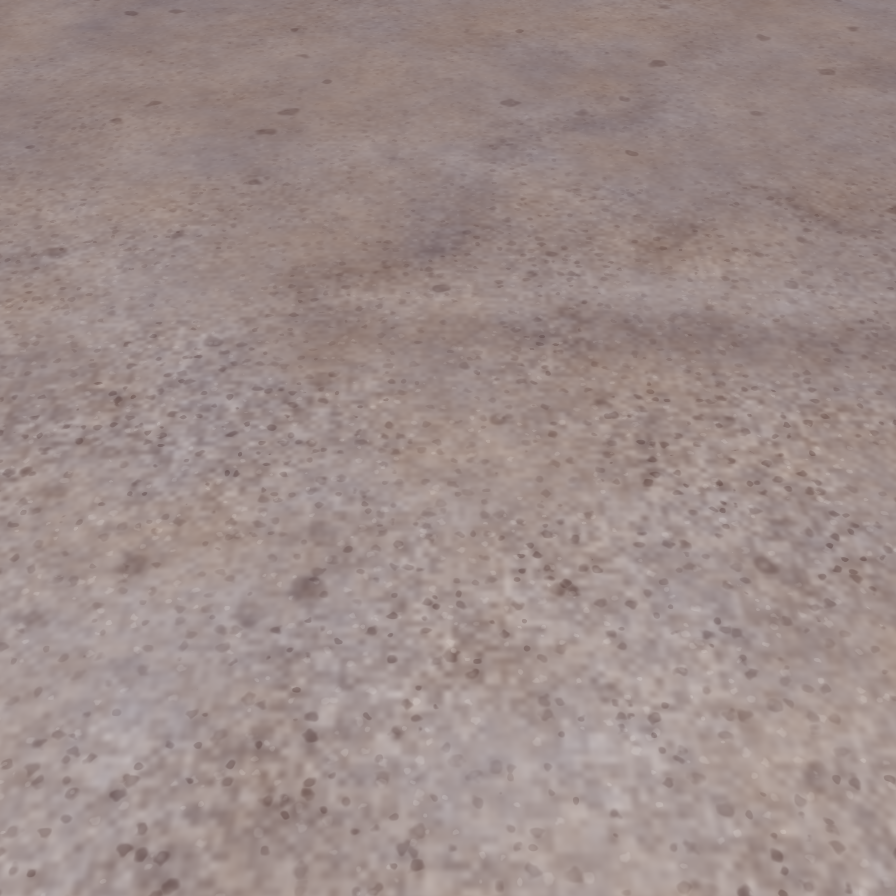
Write a Shadertoy shader that draws this texture.

```glsl
// Worn concrete floor seen at a slant: grain and pits are laid on a ground
// plane in perspective, then tinted by broad blotches, soft smears and a crack.
// Grain grows coarser and clearer toward the lower edge.
#define SHADOW_TONE vec3(0.545, 0.475, 0.465)
#define LIGHT_TONE vec3(0.700, 0.648, 0.636)
#define WARM_TINT vec3(0.016, 0.002, -0.018)
#define HORIZON 1.6
#define GROUND_STRETCH 1.65
#define GRAIN_SCALE 150.0
#define GRAIN_CONTRAST 0.62
#define PIT_DEPTH 0.55
#define BLOTCH_CONTRAST 0.50
#define STAIN_STRENGTH 0.42

float hash(vec2 p) {
    vec3 q = fract(vec3(p.xyx) * 0.1031);
    q += dot(q, q.yzx + 33.33);
    return fract((q.x + q.y) * q.z);
}

float noise(vec2 p) {
    vec2 cell = floor(p), f = fract(p);
    f = f * f * (3.0 - 2.0 * f);
    float low = mix(hash(cell), hash(cell + vec2(1, 0)), f.x);
    float high = mix(hash(cell + vec2(0, 1)), hash(cell + vec2(1, 1)), f.x);
    return mix(low, high, f.y);
}

float fbm(vec2 p) {
    float sum = 0.0, weight = 0.5;
    for (int i = 0; i < 4; i++) {
        sum += weight * noise(p);
        p = mat2(0.8, 0.6, -0.6, 0.8) * p * 2.03 + 17.3;
        weight *= 0.5;
    }
    return sum / 0.9375;
}

// Soft-edged irregular dots; density is the share of cells that hold one.
float scatter(vec2 p, float density, float seed) {
    vec2 cell = floor(p);
    float cover = 0.0;
    for (int j = -1; j <= 1; j++)
    for (int i = -1; i <= 1; i++) {
        vec2 id = cell + vec2(i, j);
        vec2 center = id + 0.2 + 0.6 * vec2(hash(id + seed), hash(id + seed + 41.7));
        float radius = mix(0.2, 0.55, hash(id + seed + 83.1));
        float d = length(p - center) + 0.35 * (noise(p * 3.0 + seed) - 0.5);
        float present = step(hash(id + seed + 127.9), density);
        cover = max(cover, present * (1.0 - smoothstep(radius * 0.35, radius, d)));
    }
    return cover;
}

// Gaussian smear along the segment from a to b.
float smear(vec2 p, vec2 a, vec2 b, float width) {
    vec2 ab = b - a;
    float along = clamp(dot(p - a, ab) / dot(ab, ab), 0.0, 1.0);
    float d = length(p - a - ab * along) / width;
    return exp(-d * d);
}

float stains(vec2 uv) {
    vec2 p = uv + 0.035 * (vec2(fbm(uv * 9.0), fbm(uv * 9.0 + 31.0)) - 0.5);
    float patchy = smoothstep(0.25, 0.7, fbm(uv * vec2(22.0, 30.0)));
    // Cross band and the smears above it
    float dark = 0.75 * smear(p, vec2(0.37, 0.635), vec2(1.02, 0.615), 0.028);
    dark += 0.65 * smear(p, vec2(0.34, 0.69), vec2(0.54, 0.74), 0.022);
    dark += 0.60 * smear(p, vec2(0.54, 0.83), vec2(0.72, 0.873), 0.011);
    dark += 0.80 * smear(p, vec2(0.72, 0.715), vec2(0.76, 0.722), 0.024);
    // Scuffs on the near floor
    dark += 0.65 * smear(p, vec2(0.37, 0.42), vec2(0.29, 0.20), 0.028);
    dark += 0.75 * smear(p, vec2(0.28, 0.15), vec2(0.36, 0.06), 0.036);
    // Crack on the far right
    float crack = smear(p, vec2(0.82, 0.795), vec2(0.93, 0.745), 0.006)
                + smear(p, vec2(0.93, 0.745), vec2(1.02, 0.690), 0.006);
    // Worn pale strip and patch
    float pale = 0.45 * smear(p, vec2(0.40, 0.67), vec2(1.0, 0.66), 0.020)
               + 0.35 * smear(p, vec2(0.12, 0.72), vec2(0.22, 0.73), 0.09);
    return dark * mix(0.4, 1.2, patchy) + 0.75 * crack * patchy - pale;
}

void mainImage(out vec4 fragColor, in vec2 fragCoord) {
    vec2 uv = fragCoord / iResolution.xy;

    // Perspective ground plane
    float depth = 1.0 / (HORIZON - uv.y);
    vec2 ground = vec2((uv.x - 0.5) * depth, GROUND_STRETCH * depth) + 4.0;
    float clarity = mix(1.0, 0.28, smoothstep(0.4, 0.95, uv.y));

    // Light falloff and broad blotches
    float tone = mix(0.69, 0.13, smoothstep(0.15, 1.05, uv.y));
    tone += BLOTCH_CONTRAST * (fbm(ground * 7.0) - 0.5);
    tone += 0.35 * (fbm(ground * 26.0) - 0.5);

    // Grain, fine and coarse, rougher in worn areas
    float wear = mix(0.65, 1.25, smoothstep(0.3, 0.7, fbm(ground * 9.0 + 60.0)));
    float grain = noise(ground * GRAIN_SCALE) - 0.5;
    grain += 0.8 * (noise(ground * GRAIN_SCALE * 0.5 + 9.0) - 0.5);
    tone += GRAIN_CONTRAST * clarity * wear * grain;

    // Pits, larger spots and pale flecks
    float pits = scatter(ground * 70.0, 0.26, 3.0) * wear;
    float spots = scatter(ground * 27.0, 0.035, 11.0);
    float flecks = scatter(ground * 105.0, 0.10, 23.0);
    tone -= PIT_DEPTH * (pits * clarity + 0.9 * spots);
    tone += 0.32 * flecks * clarity;
    tone -= STAIN_STRENGTH * stains(uv);

    // Warm and violet-grey tints
    vec3 color = mix(SHADOW_TONE, LIGHT_TONE, clamp(tone, -0.75, 1.4));
    float tint = 2.6 * (fbm(ground * 8.0 + 90.0) - 0.5);
    tint += 0.9 * clarity * (noise(ground * 65.0 + 50.0) - 0.5);
    fragColor = vec4(color + WARM_TINT * tint, 1.0);
}
```
